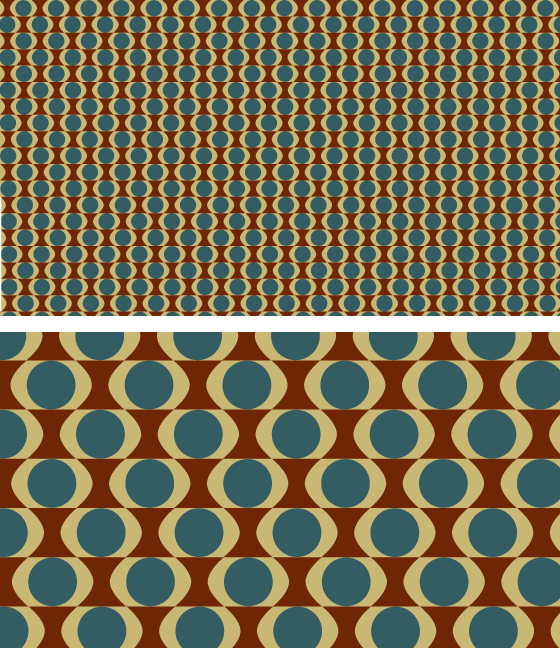
Top: the whole. Bottom: its middle third, enlarged.
Reproduce this pattern procedurally as a WebGL 1 fragment shader.

```glsl
precision highp float;

uniform vec2 u_resolution;

// Lengths are fractions of the canvas height.
const vec2 CELL = vec2(0.10324, 0.05190);
const float FIRST_X = 0.0741;      // disc centre in the top row
const float ROW_SHIFT = 0.5038;    // brick offset plus slight drift, in cells
const float DISC_RADIUS = 0.0257;
const float WAIST = 0.0087;        // half width of the hourglass at its middle
const float BASE = 0.0259;         // half width of the hourglass at its ends
const float FLANK_POWER = 1.8;     // curvature of the hourglass sides
const float GAP_WIDTH = 0.0040;    // bare strip at the left edge
const float GAP_FIRST_ROW = 12.0;
const float GAP_LAST_ROW = 18.0;
const int SAMPLES = 4;             // per axis, for smooth edges

const vec3 TEAL = vec3(0.20, 0.36, 0.39);
const vec3 BROWN = vec3(0.43, 0.15, 0.02);
const vec3 SAND = vec3(0.79, 0.72, 0.45);
const vec3 BARE = vec3(1.0);

vec3 patternColor(vec2 p) {
  // Rows are counted downward from the top edge.
  float depth = (1.0 - p.y) / CELL.y;
  float row = floor(depth);
  float column = (p.x - FIRST_X) / CELL.x - row * ROW_SHIFT;
  vec2 local = (vec2(fract(column + 0.5), fract(depth)) - 0.5) * CELL;

  // Hourglasses stand midway between neighbouring discs.
  float fromWaist = 0.5 * CELL.x - abs(local.x);
  float height = abs(local.y) / (0.5 * CELL.y);
  float halfWidth = mix(WAIST, BASE, pow(height, FLANK_POWER));

  vec3 color = fromWaist < halfWidth ? BROWN : SAND;
  if (length(local) < DISC_RADIUS) color = TEAL;

  // Uncovered strip beside the drifted lower rows.
  bool inGapRows = row >= GAP_FIRST_ROW && row <= GAP_LAST_ROW;
  if (inGapRows && p.x < GAP_WIDTH) color = BARE;
  return color;
}

void main() {
  // Average a grid of samples within each pixel.
  vec3 sum = vec3(0.0);
  for (int i = 0; i < SAMPLES; i++) {
    for (int j = 0; j < SAMPLES; j++) {
      vec2 offset = (vec2(float(i), float(j)) + 0.5) / float(SAMPLES) - 0.5;
      sum += patternColor((gl_FragCoord.xy + offset) / u_resolution.y);
    }
  }
  gl_FragColor = vec4(sum / float(SAMPLES * SAMPLES), 1.0);
}
```
